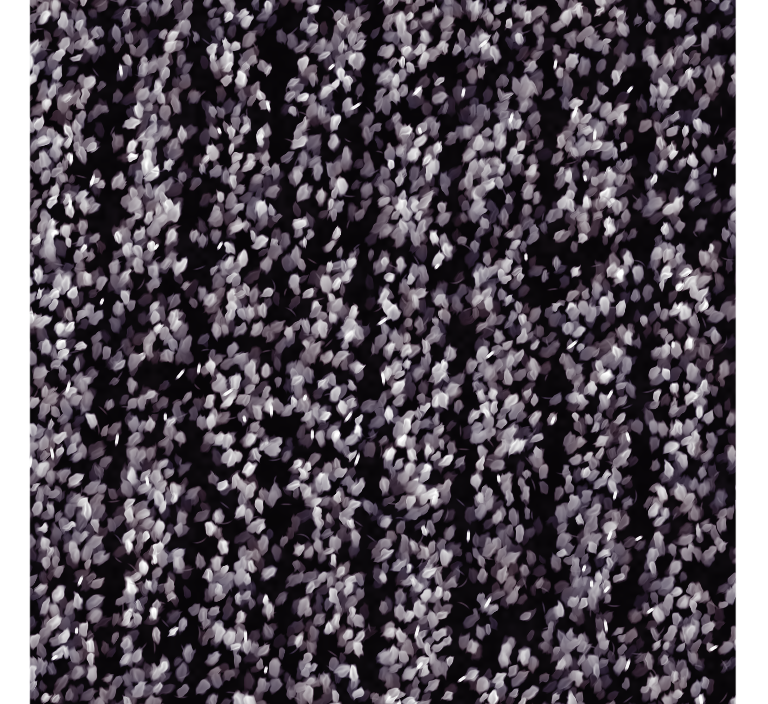
A WebGL 2 fragment shader for this texture:

```glsl
#version 300 es
precision highp float;
// Ribbed chenille pile: pale mauve tufts over black, vertical grooves, white side margins.
uniform vec2 u_resolution;
out vec4 fragColor;

// All lengths are fractions of the canvas width.
const vec2 FABRIC_SIDES = vec2(0.039, 0.958);
const float RIB_PERIOD = 0.1152;
const float RIB_PHASE = 0.137;
const float GROOVE_WIDTH = 0.023;
const float GROOVE_WOBBLE = 0.016;
const float TUFT_CELL = 0.016;
const vec2 TUFT_RADIUS = vec2(0.0068, 0.0108);
const float TUFT_DENSITY = 0.46;
const float TUFT_LEAN = 0.35;
const float TUFT_SPREAD = 1.5;
const float RAGGEDNESS = 0.0035;
const int TUFT_LAYERS = 3;
const vec2 TONE_RANGE = vec2(0.27, 0.86);
const float STRAND_CELL = 0.028;
const float STRAND_LENGTH = 0.012;
const float STRAND_DENSITY = 0.38;
const float GLINT_SHARE = 0.2;
const vec3 SHADOW = vec3(0.026, 0.018, 0.028);

vec3 hash3(vec3 p) {
    p = fract(p * vec3(0.1031, 0.1030, 0.0973));
    p += dot(p, p.yxz + 33.33);
    return fract((p.xxy + p.yxx) * p.zyx);
}

float noise(vec2 p) {
    vec2 i = floor(p), f = fract(p);
    f = f * f * (3.0 - 2.0 * f);
    float low = mix(hash3(vec3(i, 7.0)).x, hash3(vec3(i + vec2(1, 0), 7.0)).x, f.x);
    float high = mix(hash3(vec3(i + vec2(0, 1), 7.0)).x, hash3(vec3(i + 1.0, 7.0)).x, f.x);
    return mix(low, high, f.y);
}

// Turns p so that its y axis leans to the right by the given angle.
vec2 lean(vec2 p, float angle) {
    float c = cos(angle), s = sin(angle);
    return vec2(c * p.x - s * p.y, s * p.x + c * p.y);
}

// 1 in the dark furrow between two ribs, 0 on the rib.
float groove(vec2 p) {
    float rib = floor((p.x - RIB_PHASE) / RIB_PERIOD + 0.5);
    float wobble = GROOVE_WOBBLE * (noise(vec2(rib * 5.3, p.y * 9.0)) - 0.5);
    float d = abs(p.x - RIB_PHASE - rib * RIB_PERIOD - wobble);
    float depth = mix(0.5, 1.0, noise(vec2(rib * 3.7 + 40.0, p.y * 7.0)));
    return depth * (1.0 - smoothstep(0.004, GROOVE_WIDTH, d));
}

// Paints one layer of soft, fibrous tufts over the tone below.
float paintTufts(float tone, vec2 p, float layer) {
    vec2 cell = floor(p / TUFT_CELL);
    float level = mix(TONE_RANGE.x, TONE_RANGE.y, layer / float(TUFT_LAYERS - 1));
    for (int j = 1; j >= -1; j--)
    for (int i = -1; i <= 1; i++) {
        vec2 id = cell + vec2(i, j);
        vec3 place = hash3(vec3(id, layer * 19.0 + 3.0));
        vec3 look = hash3(vec3(id, layer * 23.0 + 61.0));
        vec2 center = (id + 0.5 + 0.9 * (place.xy - 0.5)) * TUFT_CELL;
        float furrow = groove(center);
        float chance = TUFT_DENSITY * (0.45 + 1.1 * noise(center * 30.0)) * (1.0 - 0.9 * furrow);
        if (place.z > chance) continue;
        vec2 q = lean(p - center, TUFT_LEAN + TUFT_SPREAD * (look.x - 0.5));
        q /= TUFT_RADIUS * mix(0.75, 1.25, look.y);
        float fibre = noise(vec2(q.x * 2.2, q.y * 0.8) + id * 17.0);
        float cover = 1.0 - smoothstep(0.6, 1.05, length(q) + 0.5 * (fibre - 0.5));
        float shade = mix(0.72, 1.06, clamp(0.5 + 0.5 * q.y, 0.0, 1.0)) * mix(0.78, 1.1, fibre);
        float value = level * shade * mix(0.75, 1.18, look.z) * (1.0 - 0.5 * furrow);
        tone = mix(tone, value, cover);
    }
    return tone;
}

// Adds thin loose hairs and a few bright slivers.
float paintStrands(float tone, vec2 p, float pixel) {
    vec2 cell = floor(p / STRAND_CELL);
    for (int j = -1; j <= 1; j++)
    for (int i = -1; i <= 1; i++) {
        vec2 id = cell + vec2(i, j);
        vec3 place = hash3(vec3(id, 151.0));
        vec3 look = hash3(vec3(id, 211.0));
        if (place.z > STRAND_DENSITY) continue;
        float glint = step(look.z, GLINT_SHARE);
        vec2 center = (id + 0.5 + 0.7 * (place.xy - 0.5)) * STRAND_CELL;
        vec2 q = lean(p - center, TUFT_LEAN + mix(3.0, 1.4, glint) * (look.x - 0.5));
        q.x += mix(70.0, 12.0, glint) * (look.y - 0.5) * q.y * q.y;
        float taper = 1.0 - smoothstep(0.3, 1.0, abs(q.y) / (STRAND_LENGTH * mix(0.5, 1.0, look.y)));
        float width = mix(0.0003, 0.0013, glint) * taper;
        float cover = taper * (1.0 - smoothstep(width, width + 1.2 * pixel, abs(q.x)));
        tone = mix(tone, mix(0.55, 1.0, glint), cover * mix(0.4, 0.95, glint));
    }
    return tone;
}

void main() {
    vec2 p = gl_FragCoord.xy / u_resolution.x;
    float pixel = 1.0 / u_resolution.x;
    // Pile, with outlines roughened by a small warp
    vec2 warp = vec2(noise(p * 170.0), noise(p * 170.0 + 53.0)) - 0.5;
    float tone = 0.05 * noise(p * 120.0) * noise(p * 25.0);
    for (int k = 0; k < TUFT_LAYERS; k++) tone = paintTufts(tone, p + RAGGEDNESS * warp, float(k));
    tone = paintStrands(tone * mix(0.85, 1.12, noise(p * 6.0 + 9.0)), p, pixel);
    // Mauve tint in the middle tones
    float tint = smoothstep(0.0, 0.15, tone) * (1.0 - smoothstep(0.3, 1.0, tone));
    float hue = noise(p * 45.0 + 80.0) - 0.5;
    vec3 color = SHADOW + tone * (1.0 - SHADOW);
    color += tint * vec3(0.03 * hue, -0.045, 0.008 - 0.03 * hue);
    // White margins
    vec2 edge = smoothstep(-pixel, pixel, vec2(p.x - FABRIC_SIDES.x, FABRIC_SIDES.y - p.x));
    fragColor = vec4(mix(vec3(1.0), clamp(color, 0.0, 1.0), edge.x * edge.y), 1.0);
}
```
